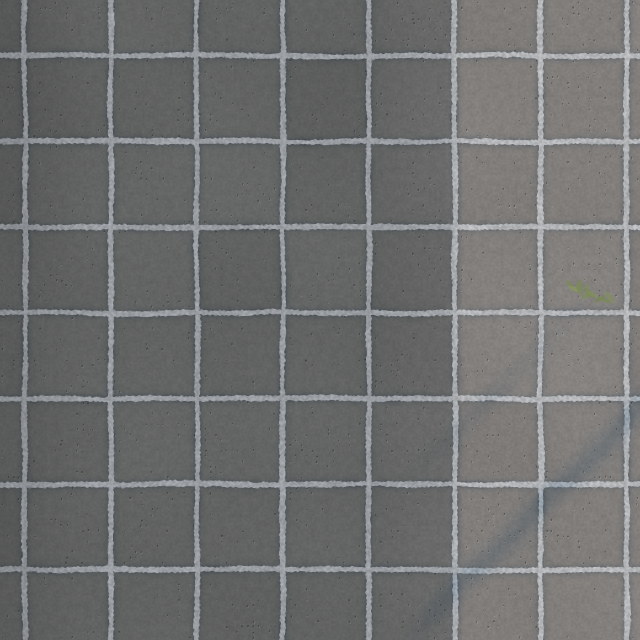
Reproduce this texture procedurally as a three.js fragment shader.

```glsl
// Grey square paving with pale uneven joints, a sunlit right side and a small weed.
varying vec2 vUv;

const vec2 PITCH = vec2(0.1343, 0.1339);
const vec2 ORIGIN = vec2(0.0390, 0.1095);
const float JOINT_HALF = 0.0041;
const float JOINT_WOBBLE = 0.0034;
const float JOINT_RAGGED = 0.0021;
const float EDGE_SOFT = 0.0013;
const float PIT_GRID = 120.0;
const float PIT_CHANCE = 0.13;
const vec2 WEED_CENTER = vec2(0.916, 0.543);
const vec3 TILE_SHADE = vec3(0.383, 0.388, 0.386);
const vec3 TILE_LIT = vec3(0.510, 0.497, 0.487);
const vec3 JOINT_SHADE = vec3(0.620, 0.635, 0.655);
const vec3 JOINT_LIT = vec3(0.720, 0.725, 0.735);
const vec3 EDGE_TINT = vec3(0.76, 0.82, 0.87);
const vec3 STREAK_TINT = vec3(0.83, 0.89, 0.94);
const vec3 LEAF_DARK = vec3(0.36, 0.43, 0.28);
const vec3 LEAF_LIGHT = vec3(0.57, 0.61, 0.41);

float hash(vec2 p) {
  vec3 q = fract(vec3(p.xyx) * 0.1031);
  q += dot(q, q.yzx + 33.33);
  return fract((q.x + q.y) * q.z);
}

vec2 gradient(vec2 cell) {
  float a = 6.2832 * hash(cell);
  return vec2(cos(a), sin(a));
}

// Gradient noise, about -0.7 to 0.7
float noise(vec2 p) {
  vec2 i = floor(p), f = fract(p);
  vec2 u = f * f * f * (f * (f * 6.0 - 15.0) + 10.0);
  vec2 e = vec2(0.0, 1.0);
  float low = mix(dot(gradient(i), f), dot(gradient(i + e.yx), f - e.yx), u.x);
  float high = mix(dot(gradient(i + e.xy), f - e.xy), dot(gradient(i + 1.0), f - 1.0), u.x);
  return mix(low, high, u.y);
}

// Signed distance to the nearest wavering joint, and its index
vec2 nearestJoint(float across, float along, float origin, float pitch, float seed) {
  float id = floor((across - origin) / pitch + 0.5);
  float lane = id * 7.37 + seed;
  float bend = noise(vec2(along * 9.0, lane)) + 0.3 * noise(vec2(along * 37.0, lane + 3.1));
  return vec2(across - origin - id * pitch - JOINT_WOBBLE * bend, id);
}

float jointMask(float d, float along, float id, float seed, float ragged) {
  float width = JOINT_HALF * (1.0 + 0.42 * noise(vec2(along * 14.0, id * 5.3 + seed)));
  return 1.0 - smoothstep(-EDGE_SOFT, EDGE_SOFT, abs(d) - width - ragged);
}

// Small pits: x is the dark hollow, y the bright rim
vec2 pits(vec2 uv) {
  vec2 cell = floor(uv * PIT_GRID), f = fract(uv * PIT_GRID);
  float size = mix(0.10, 0.27, hash(cell + 17.0));
  vec2 center = 0.36 + 0.28 * vec2(hash(cell + 31.0), hash(cell + 53.0));
  float cluster = max(0.0, 0.7 + 1.8 * noise(uv * 11.0 + 40.0));
  float present = step(hash(cell), PIT_CHANCE * cluster);
  vec2 q = (f - center) * vec2(1.15, 0.85);
  float hollow = 1.0 - smoothstep(size * 0.4, size, length(q));
  float rim = 1.0 - smoothstep(size * 0.4, size, length(q - vec2(0.10, -0.13)));
  return present * vec2(hollow, rim * (1.0 - hollow));
}

// Soft diagonal shadow, rising to the right
float streak(vec2 uv, float offset, float width) {
  float d = (uv.x - uv.y - offset + 0.012 * noise(uv * 9.0)) / width;
  return exp(-d * d);
}

// Scattered small leaves
vec3 addWeed(vec3 color, vec2 uv) {
  for (int i = 0; i < 11; i++) {
    float k = float(i);
    vec2 jitter = vec2(hash(vec2(k, 2.0)), hash(vec2(k, 9.0))) - 0.5;
    vec2 p = uv - WEED_CENTER - vec2(0.060, -0.018) * (k / 10.0 - 0.5) - 0.014 * jitter;
    float a = -0.4 + 2.4 * (hash(vec2(k, 5.0)) - 0.5);
    p = mat2(cos(a), -sin(a), sin(a), cos(a)) * p;
    float leaf = 1.0 - smoothstep(0.55, 1.2, length(p / vec2(0.0115, 0.0038)));
    color = mix(color, mix(LEAF_DARK, LEAF_LIGHT, hash(vec2(k, 7.0))), 0.8 * leaf);
  }
  return color;
}

void main() {
  vec2 uv = vUv;
  float lit = 0.22 * smoothstep(0.57, 0.70, uv.x) + 0.78 * smoothstep(0.692, 0.728, uv.x);
  // Joints and tile index
  vec2 jx = nearestJoint(uv.x, uv.y, ORIGIN.x, PITCH.x, 2.6);
  vec2 jy = nearestJoint(uv.y, uv.x, ORIGIN.y, PITCH.y, 71.4);
  vec2 tile = vec2(jx.y, jy.y) + step(0.0, vec2(jx.x, jy.x));
  float ragged = JOINT_RAGGED * (noise(uv * 210.0) + 0.6 * noise(uv * 95.0));
  float joint = max(jointMask(jx.x, uv.y, jx.y, 1.7, ragged),
                    jointMask(jy.x, uv.x, jy.y, 45.2, ragged));
  // Tile face: tone, grain and pits
  vec3 color = mix(TILE_SHADE, TILE_LIT, lit);
  color *= 1.0 + 0.05 * (hash(tile + 20.0) - 0.5) + 0.05 * noise(uv * 5.0);
  color *= 1.0 + 0.05 * noise(uv * 85.0) + 0.07 * noise(uv * 230.0);
  vec2 pit = pits(uv);
  color *= 1.0 - 0.26 * pit.x + 0.17 * pit.y;
  // Bluish dark rim beside the joints
  float rim = exp(-max(0.0, min(abs(jx.x), abs(jy.x)) - JOINT_HALF) / 0.0033);
  color *= mix(vec3(1.0), EDGE_TINT, rim * (0.85 + 0.5 * noise(uv * 30.0)));
  // Mortar with crumbly grain
  vec3 mortar = mix(JOINT_SHADE, JOINT_LIT, lit);
  mortar *= 1.0 + 0.16 * noise(uv * 190.0) + 0.07 * noise(uv * 24.0);
  color = mix(color, mortar, joint * 0.96);
  // Shadow streaks and falloff at the left
  float shadow = 0.85 * streak(uv, 0.634, 0.026) + 0.35 * streak(uv, 0.385, 0.022);
  shadow *= smoothstep(0.60, 0.72, uv.x) * (1.0 - smoothstep(0.35, 0.60, uv.y));
  color *= mix(vec3(1.0), STREAK_TINT, shadow);
  color *= 1.0 - 0.10 * (1.0 - smoothstep(0.0, 0.16, uv.x));
  gl_FragColor = vec4(addWeed(color, uv), 1.0);
}
```
